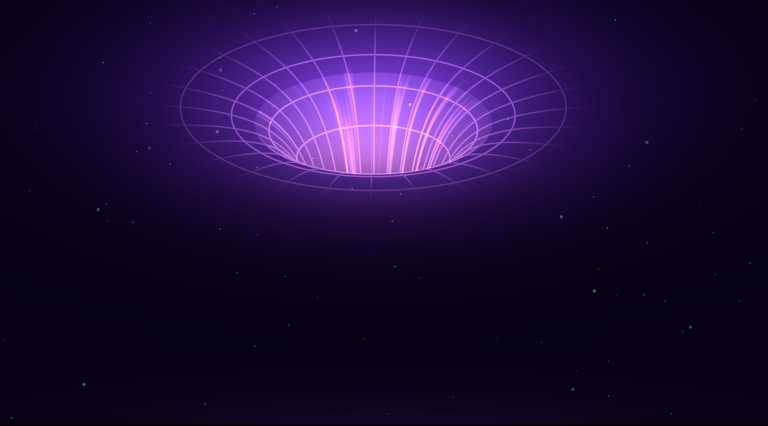
A WebGL 1 fragment shader for this background:

```glsl
precision highp float;
uniform vec2 u_resolution;

const float TILT = 0.43;  // height of a ring relative to its width
const float LIP = 0.278;  // radius where the near side folds over

float hash(vec2 p) {
  p = fract(p * vec2(0.1031, 0.1157));
  p += dot(p, p.yx + 33.33);
  return fract((p.x + p.y) * p.x * 7.31);
}

float corner(vec2 cell, vec2 offset) {
  float a = 6.2832 * hash(cell + 40.0);
  return dot(vec2(cos(a), sin(a)), offset);
}

float gradientNoise(vec2 p) {
  vec2 i = floor(p), f = fract(p), u = f * f * (3.0 - 2.0 * f);
  vec2 e = vec2(1.0, 0.0);
  return mix(mix(corner(i, f), corner(i + e, f - e), u.x),
             mix(corner(i + e.yx, f - e.yx), corner(i + 1.0, f - 1.0), u.x), u.y);
}

// Height of a ring's centre: small rings sink down the funnel
float ringHeight(float radius) {
  return 0.77 - 0.0046 / (radius * radius);
}

// Approximate signed distance to a ring
float ringDistance(vec2 p, float radius) {
  vec2 axes = radius * vec2(1.0, TILT);
  vec2 v = (p - vec2(0.0, ringHeight(radius))) / axes;
  float k = length(v);
  return (k - 1.0) * k / max(length(v / axes), 0.001);
}

float line(float d, float pixel) {
  return 1.0 - smoothstep(0.0, 0.0012 + pixel, abs(d));
}

float glow(vec2 p, vec2 center, vec2 size) {
  vec2 v = (p - center) / size;
  return exp(-dot(v, v));
}

float stars(vec2 p, float scale, float density, float size, float pixel) {
  vec2 cell = floor(p * scale);
  vec2 pos = 0.15 + 0.7 * vec2(hash(cell + 7.0), hash(cell + 91.0));
  float d = length(fract(p * scale) - pos) / scale;
  float lit = step(hash(cell + 23.0), density) * (0.3 + 0.7 * hash(cell + 57.0));
  return lit * (1.0 - smoothstep(size - pixel * 0.5, size + pixel * 0.7, d));
}

void main() {
  float pixel = 1.0 / u_resolution.y;
  vec2 p = (gl_FragCoord.xy - vec2(0.486 * u_resolution.x, 0.0)) * pixel;

  // Backdrop and wide halo
  vec3 color = vec3(0.028, 0.004, 0.075);
  color += vec3(0.05, 0.025, 0.08) * glow(p, vec2(0.03, -0.02), vec2(0.65, 0.1));
  color += vec3(0.07, 0.03, 0.22) * glow(p, vec2(0.0, 0.79), vec2(0.66, 0.27));
  color += vec3(0.33, 0.15, 0.49) * glow(p, vec2(0.0, 0.745), vec2(0.40, 0.21));

  // Funnel radius seen at this point
  float lipDistance = ringDistance(p, LIP);
  float inside = 1.0 - smoothstep(-pixel, pixel, lipDistance);
  float low = lipDistance < 0.0 ? 0.03 : LIP;
  float high = lipDistance < 0.0 ? LIP : 1.4;
  for (int i = 0; i < 16; i++) {
    float middle = 0.5 * (low + high);
    if (ringDistance(p, middle) > 0.0) low = middle;
    else high = middle;
  }
  float radius = 0.5 * (low + high);
  float angle = atan(p.x, (p.y - ringHeight(radius)) / TILT);

  // Light within the funnel
  float core = glow(p, vec2(0.0, 0.72), vec2(0.27, 0.15));
  color += vec3(0.24, 0.21, 0.24) * core * mix(0.4, 1.0, inside);
  color += vec3(0.26, 0.16, 0.12) * inside * glow(p, vec2(0.0, 0.62), vec2(0.21, 0.10));

  // Rays rising along the wall
  float broad = gradientNoise(vec2(angle * 7.0 + 3.0, radius * 3.0));
  float fine = gradientNoise(vec2(angle * 21.0, radius * 4.0 + 9.0));
  float rays = smoothstep(0.02, 0.6, broad + 0.7 * fine);
  rays *= (1.0 - smoothstep(0.17, 0.33, radius)) * smoothstep(-0.3, 0.3, cos(angle));
  vec3 rayColor = mix(vec3(0.45, 0.25, 0.38), vec3(0.42, 0.4, 0.26),
                      glow(p, vec2(0.05, 0.65), vec2(0.07, 0.2)));
  color += rayColor * rays * mix(0.35, 1.0, inside);

  // Spokes
  float slope = 0.0092 / (radius * radius * radius);
  float spacing = 6.2832 / 28.0;
  float offset = (fract(angle / spacing + 0.45) - 0.5) * spacing;
  float arc = radius * abs(TILT + slope * cos(angle))
            / length(vec2(sin(angle), slope + TILT * cos(angle)));
  float fade = 1.0 - smoothstep(0.28, 0.54, radius);
  float grid = 0.65 * fade * line(offset * arc, pixel);

  // Rings, and the near edge of the lip
  for (int i = 0; i < 5; i++) {
    float r = 0.18 * pow(1.36, float(i));
    float side = r < LIP ? inside : 1.0 - inside;
    float strength = 0.9 * (1.0 - smoothstep(0.25, 0.62, r));
    grid = max(grid, side * strength * line(ringDistance(p, r), pixel));
  }
  float nearSide = 1.0 - smoothstep(-0.08, 0.0, p.y - ringHeight(LIP));
  grid = max(grid, 0.8 * nearSide * line(lipDistance, pixel));
  color += vec3(0.38, 0.27, 0.34) * grid;

  // Scattered dust
  float dust = 0.35 * stars(p + 3.0, 12.0, 0.3, 0.0017, pixel);
  dust += 0.4 * stars(p + 8.0, 5.0, 0.22, 0.0036, pixel);
  color += vec3(0.8, 0.75, 0.95) * dust;

  // Dark bottom edge
  color *= 0.3 + 0.7 * smoothstep(0.002, 0.008, p.y);
  gl_FragColor = vec4(min(color, 1.0), 1.0);
}
```
